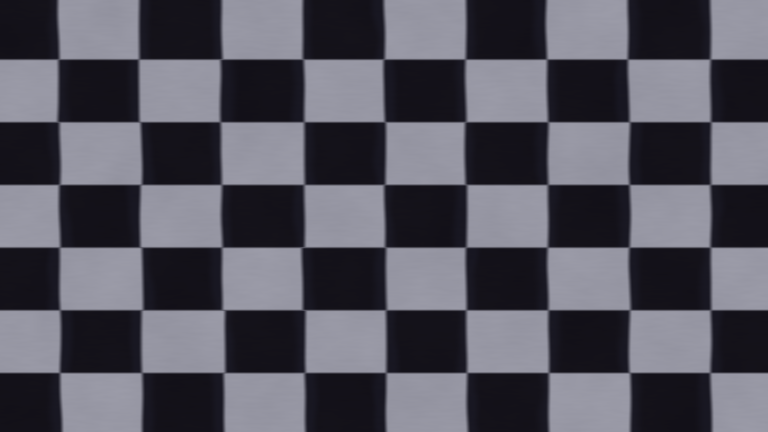
Write a Shadertoy shader that draws this pattern.

```glsl
// Lengths are fractions of the canvas height.
const vec2 PITCH = vec2(0.1886, 0.1451);      // size of one check
const vec2 ORIGIN = vec2(0.1370, 0.1366);     // first inner corner
const vec2 SOFTNESS = vec2(0.0068, 0.0036);   // half width of the blurred edges
const float ROW_JITTER = 0.010;               // sideways slip of each row
const float EDGE_WAVE = 0.004;                // wobble along the upright edges
const float LEAN = 0.009;                     // drift of the left side, top to bottom
const float RIM_WIDTH = 0.034;                // paler border inside dark checks
const float MOTTLE = 0.022;                   // cloudy variation of the cloth
const float WEAVE = 0.010;                    // fine horizontal threads
const vec3 LIGHT = vec3(0.592, 0.592, 0.642);
const vec3 DARK_CORE = vec3(0.076, 0.068, 0.098);
const vec3 DARK_RIM = vec3(0.096, 0.092, 0.134);

vec2 hashGradient(vec2 p) {
    vec3 q = fract(p.xyx * vec3(0.1031, 0.1030, 0.0973));
    q += dot(q, q.yzx + 33.33);
    float angle = 6.2832 * fract((q.x + q.y) * q.z);
    return vec2(cos(angle), sin(angle));
}

float cornerValue(vec2 cell, vec2 f, vec2 corner) {
    return dot(hashGradient(cell + corner), f - corner);
}

float gradientNoise(vec2 p) {
    vec2 cell = floor(p), f = fract(p);
    vec2 u = f * f * f * (f * (f * 6.0 - 15.0) + 10.0);
    float low = mix(cornerValue(cell, f, vec2(0, 0)), cornerValue(cell, f, vec2(1, 0)), u.x);
    float high = mix(cornerValue(cell, f, vec2(0, 1)), cornerValue(cell, f, vec2(1, 1)), u.x);
    return mix(low, high, u.y);
}

// Sideways displacement: slips between rows, waves within them.
float sidewaysShift(vec2 uv, float row) {
    float leftSide = 1.0 - smoothstep(0.4, 1.7, uv.x);
    float slip = gradientNoise(vec2(uv.x * 3.1 + 7.3, row * 1.37 + 20.4));
    float wave = gradientNoise(uv * vec2(4.0, 9.0) + 41.0);
    return (ROW_JITTER * slip + LEAN * (0.5 - uv.y)) * mix(0.4, 1.0, leftSide)
         + EDGE_WAVE * wave;
}

void mainImage(out vec4 fragColor, in vec2 fragCoord) {
    vec2 uv = fragCoord / iResolution.y;

    // Check coordinates, with whole numbers on the edges
    vec2 grid = (uv - ORIGIN) / PITCH;
    grid.x -= sidewaysShift(uv, floor(grid.y)) / PITCH.x;
    vec2 f = fract(grid);
    vec2 edgeDistance = min(f, 1.0 - f) * PITCH;

    // Soft square waves, whose product is the checkerboard
    vec2 softness = max(SOFTNESS, vec2(1.0 / iResolution.y));
    vec2 t = clamp(edgeDistance / softness, 0.0, 1.0);
    vec2 wave = (1.0 - 2.0 * mod(floor(grid), 2.0)) * t * (1.5 - 0.5 * t * t);
    float lightness = 0.5 - 0.5 * wave.x * wave.y;

    // Cloth: broad clouds and stretched threads
    float clouds = gradientNoise(uv * 6.0 + 13.0) + 0.5 * gradientNoise(uv * 17.0 + 5.0);
    float threads = gradientNoise(uv * vec2(24.0, 130.0));
    float cloth = MOTTLE * clouds + WEAVE * threads;

    float rim = 1.0 - smoothstep(0.3, 1.0, edgeDistance.x / RIM_WIDTH + 0.5 * clouds);
    vec3 dark = mix(DARK_CORE, DARK_RIM, rim) + 0.35 * cloth;
    vec3 light = LIGHT + cloth;

    fragColor = vec4(mix(dark, light, lightness), 1.0);
}
```
